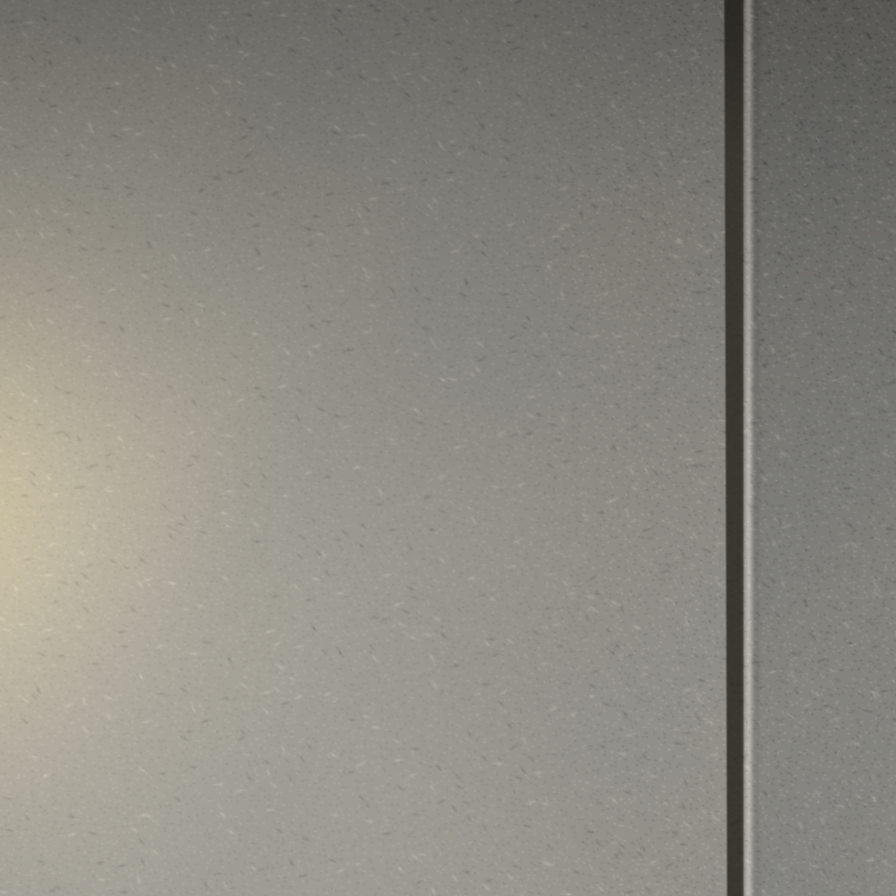
Reproduce this texture procedurally as a three.js fragment shader.

```glsl
varying vec2 vUv;

#define GROOVE_LEFT 0.8085
#define GROOVE_RIGHT 0.8300
#define RIM_CENTER 0.8355
#define EDGE_SOFTNESS 0.0018
#define GLOW_CENTER vec2(-0.03, 0.44)
#define GLOW_SIZE vec2(0.29, 0.33)
#define FINE_CELLS 150.0
#define COARSE_CELLS 62.0
#define GRAIN_STRENGTH 0.045
#define FLECK_STRENGTH 0.10

vec2 hash2(vec2 p) {
  vec2 q = vec2(dot(p, vec2(127.1, 311.7)), dot(p, vec2(269.5, 183.3)));
  return fract(sin(q) * 43758.55);
}

// Signed, elongated flecks: one per cell, bright or dark
float flecks(vec2 p, float density, float stretch) {
  vec2 cell = floor(p);
  float sum = 0.0;
  for (int j = -1; j <= 1; j++) {
    for (int i = -1; i <= 1; i++) {
      vec2 id = cell + vec2(float(i), float(j));
      vec2 place = hash2(id);
      vec2 kind = hash2(id + 57.3);
      float angle = -0.35 + (kind.x - 0.5) * 1.7;
      float c = cos(angle), s = sin(angle);
      vec2 d = p - id - place;
      d = vec2(c * d.x + s * d.y, c * d.y - s * d.x);
      d *= vec2(2.6, 2.6 * stretch);
      float present = step(kind.y, density);
      float polarity = fract(kind.x * 17.0 + place.y * 5.0) < 0.5 ? -1.0 : 1.0;
      sum += present * polarity * exp(-dot(d, d) * 2.0);
    }
  }
  return sum;
}

// Broad, soft unevenness from layered sines
float mottling(vec2 p) {
  float a = sin(p.x * 13.0 + 2.0 * sin(p.y * 7.0));
  float b = sin(p.y * 17.0 - p.x * 9.0 + 1.7 * sin(p.x * 11.0));
  return 0.5 * (a + b);
}

vec3 panelColor(vec2 uv) {
  // Dim towards the top, lighter towards the bottom
  float level = 0.615 - 0.195 * pow(uv.y, 2.2);
  level -= 0.045 * smoothstep(0.35, 0.82, uv.x) * (1.0 - 0.4 * uv.y);
  vec3 color = level * vec3(1.0, 0.985, 0.94);

  // Warm light entering at the left
  vec2 d = (uv - GLOW_CENTER) / GLOW_SIZE;
  color += vec3(0.165, 0.145, 0.095) * exp(-dot(d, d));
  vec2 core = (uv - GLOW_CENTER) / vec2(0.10, 0.20);
  color += vec3(0.035, 0.025, -0.01) * exp(-dot(core, core));

  // Second panel is darker and more neutral
  float second = smoothstep(GROOVE_RIGHT, RIM_CENTER, uv.x);
  float shade = mix(0.93, 0.88, uv.y);
  return color * mix(vec3(1.0), shade * vec3(0.99, 1.0, 1.01), second);
}

float grain(vec2 uv) {
  float fine = flecks(uv * FINE_CELLS, 0.9, 1.5);
  float coarse = flecks(uv * COARSE_CELLS + 31.0, 0.26, 2.6);
  float rough = mix(0.65, 1.0, smoothstep(0.5, 0.8, uv.x));
  return GRAIN_STRENGTH * rough * fine + FLECK_STRENGTH * 0.6 * coarse;
}

void main() {
  vec2 uv = vUv;
  vec3 color = panelColor(uv);
  float texture = grain(uv);
  color += texture * vec3(1.0, 0.98, 0.92);
  color += 0.006 * mottling(uv) * vec3(1.0, 0.8, 0.3);

  // Recessed groove, narrowing slightly downwards
  float left = GROOVE_LEFT + 0.003 * (1.0 - uv.y);
  float inside = smoothstep(left - EDGE_SOFTNESS, left + EDGE_SOFTNESS, uv.x)
    * (1.0 - smoothstep(GROOVE_RIGHT - EDGE_SOFTNESS, GROOVE_RIGHT + EDGE_SOFTNESS, uv.x));
  vec3 grooveColor = vec3(0.215, 0.205, 0.18) + 0.25 * texture;
  grooveColor *= mix(1.05, 0.8, smoothstep(0.8, 1.0, uv.y));
  color = mix(color, grooveColor, inside);

  // Lit rim with a faint shadow on its outer side
  float rimOffset = (uv.x - RIM_CENTER) / 0.0042;
  float rim = exp(-rimOffset * rimOffset);
  vec3 rimColor = mix(vec3(0.73, 0.72, 0.69), vec3(0.56, 0.55, 0.52), smoothstep(0.4, 1.0, uv.y));
  color = mix(color, rimColor + texture, 0.9 * rim);
  float shadow = (uv.x - RIM_CENTER - 0.009) / 0.004;
  color -= 0.03 * exp(-shadow * shadow);

  gl_FragColor = vec4(clamp(color, 0.0, 1.0), 1.0);
}
```
